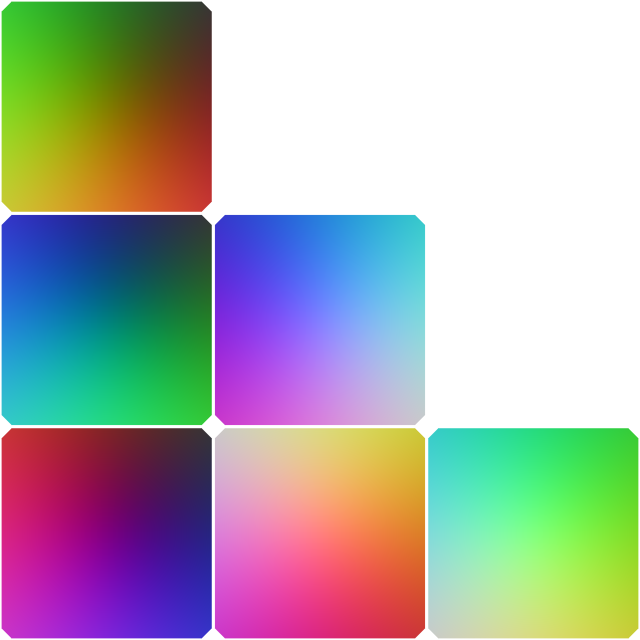
Reproduce this background procedurally as a three.js fragment shader.

```glsl
// Six chamfered cube faces in a staircase, each coloured by its unit direction.
varying vec2 vUv;

const float CELLS = 3.0;          // cells across and up the canvas
const float FACE_HALF = 0.4925;   // half width of a face, in cells
const float CHAMFER = 0.047;      // length cut from each corner, in cells
const float EDGE_SOFT = 0.003;    // half width of the edge blend, in cells
const vec3 BACKGROUND = vec3(1.0);

// Signed distance to a square with cut corners
float chamferedSquare(vec2 p, float halfSize, float cut) {
  vec2 q = abs(p);
  float side = max(q.x, q.y) - halfSize;
  float corner = (q.x + q.y - 2.0 * halfSize + cut) * 0.70710678;
  return max(side, corner);
}

// Point on the cube for a cell; st runs from -1 to 1 over the face
vec3 cubePoint(vec2 cell, vec2 st) {
  float s = st.x;
  float t = st.y;
  if (cell.x < 0.5) {
    // Left column: the three negative faces
    vec3 p = vec3(-t, -s, -1.0);
    if (cell.y > 1.5) return p;
    return cell.y > 0.5 ? p.zxy : p.yzx;
  }
  // Remaining cells: the three positive faces
  if (cell.y > 0.5) return vec3(-t, s, 1.0);
  if (cell.x < 1.5) return vec3(1.0, t, -s);
  return vec3(-t, 1.0, -s);
}

void main() {
  // Split the canvas into cells
  vec2 grid = vUv * CELLS;
  vec2 cell = min(floor(grid), vec2(CELLS - 1.0));
  vec2 local = grid - cell - 0.5;

  // Map the unit direction to colour
  vec3 faceColor = 0.5 + 0.5 * normalize(cubePoint(cell, 2.0 * local));

  // Keep the lower left staircase of cells
  float used = step(cell.x + cell.y, CELLS - 0.5);
  float dist = chamferedSquare(local, FACE_HALF, CHAMFER);
  float mask = used * (1.0 - smoothstep(-EDGE_SOFT, EDGE_SOFT, dist));

  gl_FragColor = vec4(mix(BACKGROUND, faceColor, mask), 1.0);
}
```
